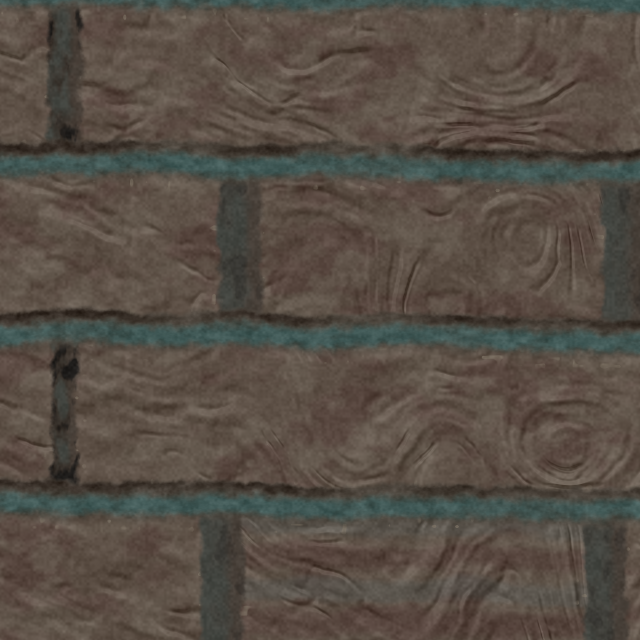
Write a WebGL 1 fragment shader that draws this texture.

```glsl
precision highp float;
uniform vec2 u_resolution;

const float COURSE = 0.266;
const vec3 CLAY = vec3(0.362, 0.311, 0.271);
const vec3 PALE_CLAY = vec3(0.415, 0.375, 0.33);
const vec3 RED_CLAY = vec3(0.335, 0.262, 0.235);
const vec3 TEAL = vec3(0.25, 0.345, 0.335);
const vec3 DIRT = vec3(0.32, 0.292, 0.257);
const vec3 JOINT = vec3(0.275, 0.285, 0.265);
const vec3 SHADOW = vec3(0.2, 0.165, 0.138);

float hash(vec2 p) {
  vec3 q = fract(p.xyx * vec3(0.1031, 0.103, 0.0973));
  q += dot(q, q.yzx + 33.33);
  return fract((q.x + q.y) * q.z);
}

float noise(vec2 p) {
  vec2 i = floor(p), f = fract(p);
  f = f * f * (3.0 - 2.0 * f);
  return mix(mix(hash(i), hash(i + vec2(1.0, 0.0)), f.x),
             mix(hash(i + vec2(0.0, 1.0)), hash(i + 1.0), f.x), f.y);
}

float fbm(vec2 p) {
  float sum = 0.0, amp = 0.53;
  for (int i = 0; i < 4; i++) {
    sum += amp * noise(p);
    p = mat2(1.6, 1.2, -1.2, 1.6) * p + 7.3;
    amp *= 0.5;
  }
  return sum;
}

// Short slanting folds pressed into the clay face
float relief(vec2 p, float seed) {
  float lean = 0.3 + 0.5 * (noise(p * 6.0 + seed) - 0.3);
  vec2 q = vec2(p.x, p.y - lean * p.x) * vec2(13.0, 32.0) + seed;
  q += 1.1 * (fbm(p * 16.0 + seed) - 0.5);
  float ridge = 1.0 - abs(2.0 * noise(q) - 1.0);
  float crease = smoothstep(0.6, 1.0, ridge) * smoothstep(0.45, 0.75, noise(p * 19.0 + seed));
  return 0.6 * noise(q + 5.0) + 0.3 * noise(q * 2.1) - 0.28 * crease;
}

// Clay colour: stains, folds and worn pale rims
vec3 brickColor(vec2 p, float seed, float rim, float stripes) {
  float stain = fbm(p * vec2(13.0, 20.0) + seed * 1.7);
  float bloom = fbm(p * vec2(20.0, 27.0) + seed + 31.0);
  vec3 c = mix(CLAY, RED_CLAY, 0.75 * smoothstep(0.46, 0.66, stain));
  c = mix(c, PALE_CLAY, 0.6 * smoothstep(0.46, 0.68, bloom));
  float band = cos((p.y - 0.868 + 0.03 * (stain - 0.5)) * 60.0);
  c = mix(c, RED_CLAY, 0.7 * stripes * smoothstep(0.1, 0.9, band));
  c = mix(c, vec3(0.345, 0.34, 0.318), 0.6 * stripes * smoothstep(0.1, 0.9, -band));
  float slope = relief(p, seed) - relief(p - vec2(0.003, 0.006), seed);
  c += clamp(slope * 0.36, -0.11, 0.06);
  c += 0.05 * rim * (noise(p * 45.0) - 0.3);
  float chip = smoothstep(0.85, 0.95, noise(p * 85.0 + seed)) * rim;
  return mix(c, vec3(0.52, 0.48, 0.42), 0.7 * chip) + 0.01 * (hash(vec2(seed, 4.0)) - 0.5);
}

// Upright joint: recessed, blotched, with a brown right flank
vec3 jointColor(vec2 p, float side, float depth) {
  float blotch = fbm(p * vec2(40.0, 24.0));
  vec3 c = mix(JOINT, SHADOW, depth * smoothstep(0.3, 0.65, blotch));
  c = mix(c, vec3(0.285, 0.245, 0.215), 0.8 * smoothstep(0.0, 0.6, side));
  float hole = smoothstep(0.55, 0.72, blotch) * depth;
  return mix(c, vec3(0.08, 0.075, 0.07), hole) + 0.09 * (blotch - 0.5);
}

// Bed joint: patchy teal mortar under the shadow of the course above
vec3 bedColor(vec2 p, float d) {
  float grit = fbm(p * vec2(55.0, 95.0));
  float patchy = fbm(p * vec2(14.0, 30.0));
  float fill = smoothstep(-0.024, -0.004, d) * (1.0 - smoothstep(0.004, 0.024, d));
  vec3 c = mix(DIRT, TEAL, clamp(fill * (0.45 + 0.6 * patchy + 0.5 * grit), 0.0, 1.0));
  float lip = smoothstep(-0.04, -0.029, d) * (1.0 - smoothstep(-0.029, -0.013, d));
  float strength = 0.2 + 0.85 * smoothstep(0.2, 0.75, noise(vec2(p.x * 7.0, p.y * 3.0)));
  c = mix(c, SHADOW, lip * strength);
  return c + 0.16 * (grit - 0.5);
}

void main() {
  vec2 uv = gl_FragCoord.xy / u_resolution;
  vec2 p = vec2(uv.x, 1.0 - uv.y - 0.012 * (uv.x - 0.5));

  // Courses alternate between long and short bricks
  float level = (p.y + 0.0055) / COURSE;
  float row = floor(level);
  float isShort = mod(row, 2.0);
  float brickWidth = mix(1.2, 0.6, isShort);
  float start = mix(0.101, 0.375 - 0.014 * (row - 1.0), isShort);
  float along = (p.x - start) / brickWidth;
  float col = floor(along);
  float seed = 40.0 * hash(vec2(row + 3.0, col + 8.0));

  // Signed distances from the centres of the joints
  float rough = fbm(p * 50.0) - 0.5;
  float bed = (fract(level + 0.5) - 0.5) * COURSE;
  bed += 0.01 * (noise(vec2(p.x * 8.0, floor(level + 0.5) * 5.0)) - 0.5) + 0.015 * rough;
  float side = (fract(along + 0.5) - 0.5) * brickWidth + 0.018 * rough;
  float halfJoint = mix(0.026 - 0.0035 * row, 0.033, isShort);

  // Brick faces, then upright joints, then beds
  float gap = min(abs(side) - halfJoint, abs(bed) - 0.026);
  float rim = 1.0 - smoothstep(0.0, 0.022, gap);
  float stripes = step(2.5, row) * step(abs(col), 0.5);
  vec3 color = brickColor(p, seed, rim, stripes);
  float depth = mix(0.9, 0.3, isShort);
  float inJoint = 1.0 - smoothstep(-0.006, 0.005, abs(side) - halfJoint);
  color = mix(color, jointColor(p, side / halfJoint, depth), inJoint);
  float inBed = smoothstep(-0.041, -0.03, bed) * (1.0 - smoothstep(0.012, 0.034, bed));
  color = mix(color, bedColor(p, bed), inBed);

  // Fine grain over everything
  color += 0.045 * (noise(p * 240.0) - 0.5) + 0.035 * (noise(p * 110.0) - 0.5);
  gl_FragColor = vec4(clamp(color, 0.0, 1.0), 1.0);
}
```
